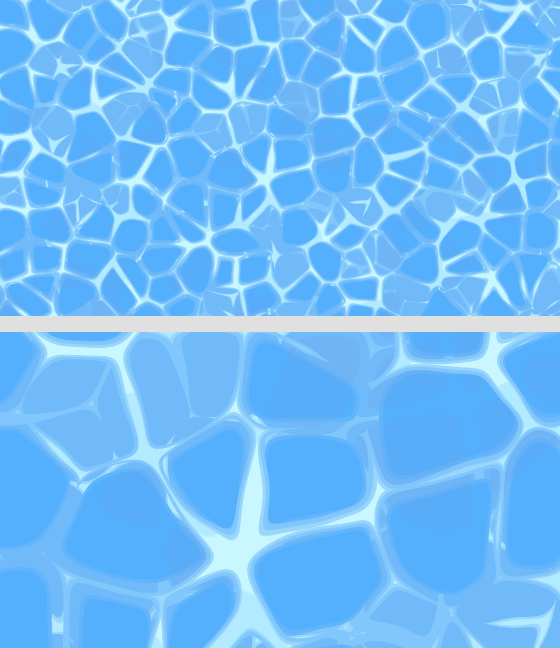
Top, the full canvas; bottom, a detail of the centre.
A Shadertoy shader for this texture:

```glsl
// Sunlit pool water in flat tones: rounded cellular noise gives deep blue cells
// and a pale web of light whose width swells and breaks with layered sines.
// A second cell layer scatters soft patches, glints and faint shadows.

const float CELLS_PER_HEIGHT = 9.2;
const float ROUNDING = 18.0;

const vec3 DEEP   = vec3(0.33, 0.69, 0.99);
const vec3 RIM    = vec3(0.39, 0.71, 0.985);
const vec3 WATER  = vec3(0.44, 0.73, 0.98);
const vec3 LIGHT  = vec3(0.51, 0.78, 0.99);
const vec3 HALO   = vec3(0.60, 0.84, 0.99);
const vec3 WEB    = vec3(0.70, 0.92, 1.00);
const vec3 GLINT  = vec3(0.79, 0.97, 1.00);
const vec3 SHADOW = vec3(0.42, 0.64, 0.91);

vec2 hash2(vec2 p) {
    vec3 q = fract(p.xyx * vec3(0.1031, 0.1030, 0.0973));
    q += dot(q, q.yzx + 33.33);
    return fract((q.xx + q.yz) * q.zy);
}

// Layered sines, roughly -1 to 1.
float waves(vec2 p, float phase) {
    float sum = 0.0;
    p *= 1.8;
    for (int i = 0; i < 3; i++) {
        sum += sin(p.x + phase + 1.5 * sin(0.8 * p.y - phase));
        p = mat2(0.9, 1.2, -1.2, 0.9) * p + 2.3;
    }
    return sum / 2.3;
}

vec2 bend(vec2 p, float amount, float phase) {
    return p + amount * vec2(waves(p * 0.7, phase), waves(p.yx * 0.7, phase + 4.0));
}

vec2 cellPoint(vec2 cell) {
    return cell + 0.5 + 0.86 * (hash2(cell) - 0.5);
}

// x: rounded distance to the cell border, y: random value of the cell.
vec2 roundedCells(vec2 p) {
    vec2 base = floor(p), home = base, nearest = vec2(0.0);
    float best = 1e5;
    for (int y = -1; y <= 1; y++)
    for (int x = -1; x <= 1; x++) {
        vec2 cell = base + vec2(x, y);
        vec2 toPoint = cellPoint(cell) - p;
        float d = dot(toPoint, toPoint);
        if (d < best) { best = d; nearest = toPoint; home = cell; }
    }
    float sum = 0.0;
    for (int y = -2; y <= 2; y++)
    for (int x = -2; x <= 2; x++) {
        if (x == 0 && y == 0) continue;
        vec2 toPoint = cellPoint(home + vec2(x, y)) - p;
        float border = dot(0.5 * (nearest + toPoint), normalize(toPoint - nearest));
        sum += exp(-ROUNDING * border);
    }
    return vec2(-log(sum) / ROUNDING, hash2(home + 57.0).x);
}

// Antialiased coverage of the region where level is above zero.
float cover(float level, float blur) {
    return smoothstep(-blur, blur, level);
}

void mainImage(out vec4 fragColor, in vec2 fragCoord) {
    vec2 p = fragCoord / iResolution.y * CELLS_PER_HEIGHT;
    float blur = 0.6 * CELLS_PER_HEIGHT / iResolution.y;

    vec2 cells = roundedCells(bend(p, 0.10, 0.5) + 40.0);
    vec2 patches = roundedCells(bend(p * 1.08, 0.15, 2.7) + 93.4);
    float strength = waves(p, 1.3);
    float drift = waves(p * 0.8 + 5.0, 4.1);

    // Background patches and loose glints
    float patchWidth = 0.02 + 0.07 * drift;
    float sliver = -0.045 + 0.07 * waves(p * 1.2 + 9.0, 0.4);
    vec3 color = WATER;
    color = mix(color, LIGHT, cover(patchWidth - patches.x, blur));
    color = mix(color, HALO, cover(sliver + 0.025 - patches.x, blur));
    color = mix(color, WEB, cover(sliver - patches.x, blur));

    // Deep cells with a softer rim
    float isDeep = step(0.30, cells.y);
    float coreEdge = 0.09 + 0.05 * fract(cells.y * 7.0) + 0.012 * drift;
    color = mix(color, RIM, isDeep * cover(cells.x - coreEdge + 0.03, blur));
    color = mix(color, DEEP, isDeep * cover(cells.x - coreEdge, blur));

    // Faint overlapping shadows
    float shade = step(0.72, patches.y) * cover(patches.x - 0.09, blur);
    color = mix(color, SHADOW, 0.22 * shade);

    // Web of light, from its wide soft band to the brightest slivers
    float webWidth = -0.005 + 0.07 * strength;
    float band = webWidth + 0.05 + 0.02 * drift;
    float halo = webWidth + 0.02 + 0.015 * drift;
    vec3 webColor = mix(WEB, GLINT, cover(drift - 0.05, 4.0 * blur));
    color = mix(color, LIGHT, cover(band - cells.x, blur));
    color = mix(color, HALO, cover(halo - cells.x, blur));
    color = mix(color, webColor, cover(webWidth - cells.x, blur));

    fragColor = vec4(color, 1.0);
}
```
